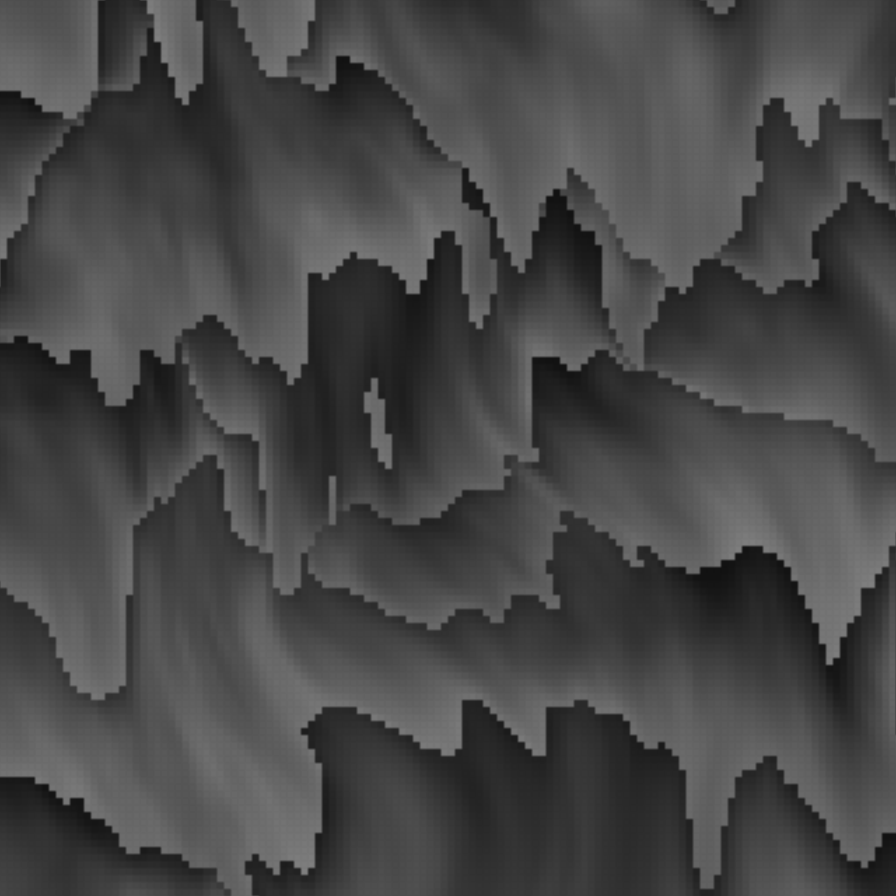
Give the GLSL for this texture map, as a three.js fragment shader.

```glsl
#define CELLS 128.0
#define SHEETS 6.0
#define EDGE_SWING 0.75
#define EDGE_FREQ vec2(5.5, 1.9)
#define WARP 0.16
#define MID_TONE 0.285
#define RAMP 0.36
#define STREAK 0.26
#define SOFT_GAP 0.02
#define SEAM 0.025

varying vec2 vUv;

float hash(vec2 p) {
  return fract(sin(dot(p, vec2(127.1, 311.7))) * 43758.5453);
}

float noise(vec2 p) {
  vec2 i = floor(p);
  vec2 f = fract(p);
  f = f * f * (3.0 - 2.0 * f);
  float low = mix(hash(i), hash(i + vec2(1.0, 0.0)), f.x);
  float high = mix(hash(i + vec2(0.0, 1.0)), hash(i + vec2(1.0, 1.0)), f.x);
  return mix(low, high, f.y);
}

float fbm(vec2 p) {
  float sum = 0.0;
  float amp = 0.53;
  for (int k = 0; k < 4; k++) {
    sum += amp * noise(p);
    p = p * 2.03 + vec2(17.3, 9.1);
    amp *= 0.5;
  }
  return sum;
}

// Grey of overlapping ragged sheets: bright at the lower rim, dark under the next
float sheetTone(vec2 uv) {
  vec2 bend = vec2(noise(uv * 4.0 + 3.7), noise(uv * 4.0 + 41.2)) - 0.5;
  vec2 p = uv + WARP * bend;
  p.x += 0.25 * p.y;

  float rise = 0.0;
  float gap = 1.0;
  float id = 0.0;
  for (int k = -3; k < 10; k++) {
    float layer = float(k);
    vec2 offset = vec2(layer * 13.7, layer * 7.31);
    float edge = layer / SHEETS + EDGE_SWING * (fbm(p * EDGE_FREQ + offset) - 0.5);
    float above = edge - p.y;
    if (above <= 0.0) {
      rise = -above;
      gap = 1.0;
      id = layer;
    } else {
      gap = min(gap, above);
    }
  }

  float t = (rise + SOFT_GAP) / (rise + gap + 2.0 * SOFT_GAP);
  float streak = fbm(p * vec2(9.0, 3.5) + id * 5.3) - 0.5;
  return clamp(MID_TONE + RAMP * (0.5 - t) + STREAK * streak, 0.07, 0.5);
}

void main() {
  // Coarse square cells with slightly softened borders
  vec2 grid = vUv * CELLS - 0.5;
  vec2 base = floor(grid);
  vec2 f = fract(grid);
  vec2 w = smoothstep(0.25, 0.75, f);

  float tone = 0.0;
  for (int j = 0; j < 2; j++) {
    for (int i = 0; i < 2; i++) {
      vec2 corner = vec2(float(i), float(j));
      vec2 share = mix(1.0 - w, w, corner);
      tone += share.x * share.y * sheetTone((base + corner + 0.5) / CELLS);
    }
  }

  // Faint seams between the cells
  vec2 seam = 1.0 - smoothstep(0.0, 0.35, abs(f - 0.5));
  tone *= 1.0 - SEAM * max(seam.x, seam.y);
  gl_FragColor = vec4(vec3(tone), 1.0);
}
```
